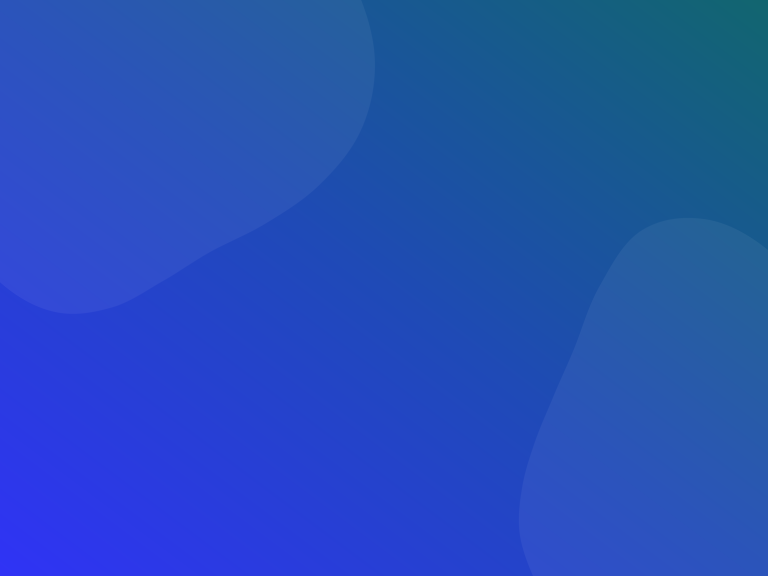
Give the GLSL for this background, as a Shadertoy shader.

```glsl
// A diagonal blue-to-teal gradient with two pale, translucent blobs in opposite corners.
// Each blob is a polar shape about its corner: a Catmull-Rom spline through radii
// spaced evenly over the quarter turn, softened at the rim.

const vec3 BLUE = vec3(0.188, 0.200, 0.965);  // lower left
const vec3 MID  = vec3(0.121, 0.290, 0.715);  // centre
const vec3 TEAL = vec3(0.068, 0.398, 0.435);  // upper right

const float BLOB_ALPHA = 0.055;
const float HALF_PI = 1.5707963;
const int SPANS = 9;  // spline spans in a quarter turn

// Radii in canvas heights, with one extra knot beyond each end.
const float TOP_LEFT[12] = float[12](
    0.576, 0.627, 0.661, 0.666, 0.641, 0.603,
    0.570, 0.564, 0.568, 0.550, 0.490, 0.398);
const float BOTTOM_RIGHT[12] = float[12](
    0.377, 0.408, 0.438, 0.454, 0.467, 0.486,
    0.521, 0.583, 0.639, 0.629, 0.566, 0.469);

float catmullRom(float a, float b, float c, float d, float t) {
    return b + 0.5 * t * (c - a + t * (2.0 * a - 5.0 * b + 4.0 * c - d
             + t * (3.0 * (b - c) + d - a)));
}

// Coverage of a blob; q points inward from its corner, both parts positive.
float blobMask(vec2 q, float radii[12], float pixel) {
    float s = clamp(atan(q.y, q.x) / HALF_PI, 0.0, 1.0) * float(SPANS);
    int i = min(int(s), SPANS - 1);
    float rim = catmullRom(radii[i], radii[i + 1], radii[i + 2], radii[i + 3],
                           s - float(i));
    return 1.0 - smoothstep(-0.75 * pixel, 0.75 * pixel, length(q) - rim);
}

void mainImage(out vec4 fragColor, in vec2 fragCoord) {
    vec2 uv = fragCoord / iResolution.xy;
    vec2 p = fragCoord / iResolution.y;
    float width = iResolution.x / iResolution.y;
    float pixel = 1.0 / iResolution.y;

    // Corner-to-corner gradient
    float t = 0.5 * (uv.x + uv.y);
    vec3 color = t < 0.5 ? mix(BLUE, MID, 2.0 * t) : mix(MID, TEAL, 2.0 * t - 1.0);

    // Pale corner blobs
    float blobs = max(blobMask(vec2(p.x, 1.0 - p.y), TOP_LEFT, pixel),
                      blobMask(vec2(width - p.x, p.y), BOTTOM_RIGHT, pixel));
    color = mix(color, vec3(1.0), BLOB_ALPHA * blobs);

    fragColor = vec4(color, 1.0);
}
```
